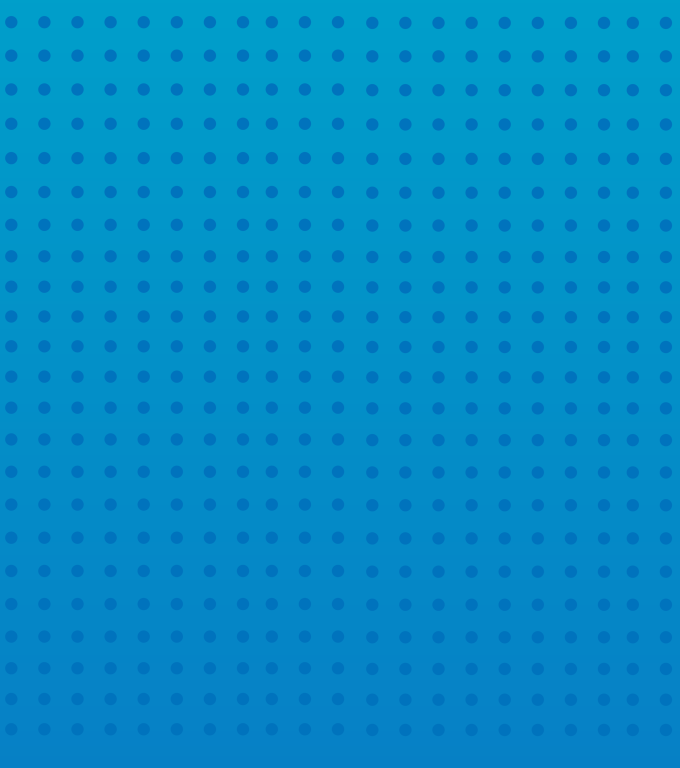
A WebGL 1 fragment shader for this pattern:

```glsl
precision highp float;
// Grid of small blue dots, 21 across and 23 down, over a vertical cyan-to-blue
// gradient. Columns repeat in blocks of eleven with one tighter gap, and the row
// spacing drifts by a short sine series. Each axis is searched for its nearest line.

uniform vec2 u_resolution;

const vec2 SHEET = vec2(680.0, 768.0);   // design units, y measured downwards
const float PI = 3.14159265;
const int ROWS = 23;
const int BLOCK_COLUMNS = 11;
const float BLOCK_WIDTH = 361.0;
const float BLOCK_LEFT = -5.0;
const float BLOCK_DROP = 0.7;            // each block sits slightly lower
const float DOT_RADIUS = 6.15;

const vec3 SKY_TOP = vec3(0.0, 0.622, 0.792);
const vec3 SKY_BOTTOM = vec3(0.025, 0.502, 0.774);
const vec3 DOT_COLOR = vec3(0.0, 0.45, 0.74);

// Column centre inside a block; the gap before the ninth column is tighter.
float columnCentre(float column) {
  return 16.3 + 33.1 * column - 4.3 * step(7.5, column);
}

// Even row pitch plus a slow uneven drift that vanishes at both ends.
float rowCentre(float row) {
  float a = PI * row / float(ROWS - 1);
  float drift = 4.5 * sin(a) + 3.4 * sin(2.0 * a) + 3.1 * sin(3.0 * a)
              - 1.6 * sin(4.0 * a) - 0.5 * sin(5.0 * a) - 0.5 * sin(6.0 * a);
  return 22.2 + 32.14 * row + drift;
}

float nearestColumn(float x) {
  float nearest = BLOCK_WIDTH;
  for (int i = 0; i < BLOCK_COLUMNS; i++) {
    nearest = min(nearest, abs(x - columnCentre(float(i))));
  }
  return nearest;
}

float nearestRow(float y) {
  float nearest = SHEET.y;
  for (int i = 0; i < ROWS; i++) {
    nearest = min(nearest, abs(y - rowCentre(float(i))));
  }
  return nearest;
}

// Antialiased coverage of a disc, given the offset from its centre.
float discCoverage(vec2 offset, float radius, float pixel) {
  return 1.0 - smoothstep(-0.7 * pixel, 0.7 * pixel, length(offset) - radius);
}

void main() {
  vec2 uv = gl_FragCoord.xy / u_resolution;
  vec2 p = vec2(uv.x, 1.0 - uv.y) * SHEET;
  float pixel = SHEET.y / u_resolution.y;

  // Fold x into one block of columns
  float blockX = p.x - BLOCK_LEFT;
  float block = floor(blockX / BLOCK_WIDTH);
  vec2 offset = vec2(nearestColumn(blockX - block * BLOCK_WIDTH),
                     nearestRow(p.y - block * BLOCK_DROP));

  // Gradient, then dots
  vec3 color = mix(SKY_BOTTOM, SKY_TOP, uv.y);
  color = mix(color, DOT_COLOR, discCoverage(offset, DOT_RADIUS, pixel));
  gl_FragColor = vec4(color, 1.0);
}
```
